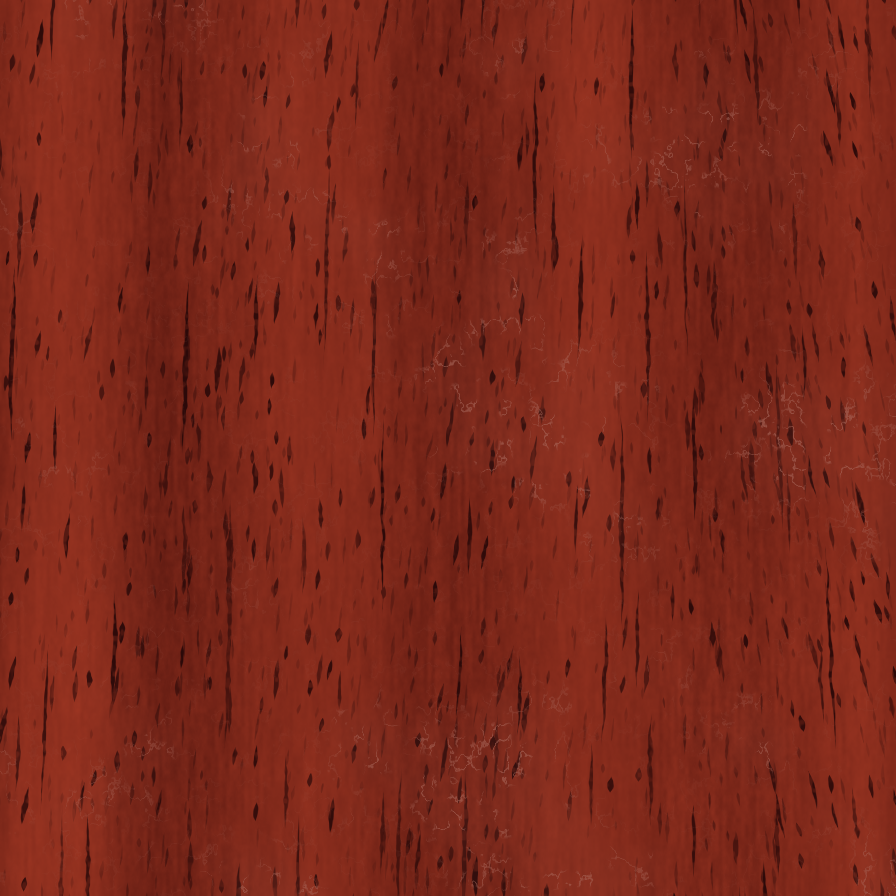
A WebGL 2 fragment shader for this texture:

```glsl
#version 300 es
precision highp float;
// Polished red hardwood: soft vertical bands, fine fibres, dark pores and pale scuffs.

uniform vec2 u_resolution;
out vec4 fragColor;

const vec3 DARK_WOOD  = vec3(0.395, 0.112, 0.073);
const vec3 LIGHT_WOOD = vec3(0.610, 0.207, 0.132);
const vec3 PORE_COLOR = vec3(0.150, 0.030, 0.030);
const vec3 DUST_COLOR = vec3(0.660, 0.410, 0.360);

const float BAND_PERIOD = 0.303;
const float BAND_PHASE  = 0.060;
const float BAND_DEPTH  = 0.19;
const float FIBRE_DEPTH = 0.22;
const float GRAIN_DEPTH = 0.24;
const float DUST_AMOUNT = 0.50;
const float TAU = 6.2831853;

vec4 hash4(vec2 p) {
    vec4 q = fract(p.xyxy * vec4(0.1031, 0.1030, 0.0973, 0.1099));
    q += dot(q, q.wzxy + 33.33);
    return fract((q.xxyz + q.yzzw) * q.zywx);
}

float noise(vec2 p) {
    vec2 i = floor(p), f = fract(p);
    f = f * f * (3.0 - 2.0 * f);
    float low  = mix(hash4(i).x, hash4(i + vec2(1.0, 0.0)).x, f.x);
    float high = mix(hash4(i + vec2(0.0, 1.0)).x, hash4(i + 1.0).x, f.x);
    return mix(low, high, f.y);
}

float fbm(vec2 p) {
    float sum = 0.0, amplitude = 0.5;
    for (int octave = 0; octave < 4; octave++) {
        sum += amplitude * noise(p);
        p = p * 2.03 + 17.3;
        amplitude *= 0.5;
    }
    return sum / 0.9375;
}

// Lightness of the broad growth bands, about -1 to 1
float growthBand(vec2 p) {
    float drift = 0.035 * (noise(vec2(p.x * 5.0, p.y * 1.3) + 4.0) - 0.5);
    return cos(TAU * (p.x + drift - BAND_PHASE) / BAND_PERIOD);
}

// Sideways lean of the pores, turning over towards the right edge
float poreLean(vec2 p) {
    return mix(0.10, -0.22, smoothstep(0.60, 0.95, p.x)) + 0.16 * (noise(p * 6.0) - 0.5);
}

// Tapered streaks scattered one per cell; size holds half width and half length
float poreLayer(vec2 p, vec2 cell, vec2 size, float leanScale, float keep, float seed) {
    float edge = 0.8 / u_resolution.y;
    float rough = 0.55 + 0.9 * noise(p * vec2(230.0, 150.0) + seed);
    float wobble = 0.003 * (noise(p * vec2(12.0, 45.0) + seed) - 0.5);
    float cover = 0.0;
    for (int j = -1; j <= 1; j++) {
        for (int i = -1; i <= 1; i++) {
            vec2 id = floor(p / cell) + vec2(i, j);
            vec4 place = hash4(id + seed);
            vec4 trait = hash4(id + seed + 71.0);
            vec2 centre = (id + place.xy) * cell;
            float cluster = 0.45 + 1.1 * noise(centre * vec2(11.0, 5.0) + seed);
            if (place.w > keep * cluster) continue;
            vec2 d = p - centre;
            d.x -= d.y * leanScale * (poreLean(centre) + 0.16 * (trait.x - 0.5)) + wobble;
            float along = d.y / (size.y * mix(0.3, 1.0, place.z * place.z));
            float halfWidth = size.x * mix(0.65, 1.1, trait.y) * rough * (1.0 - along * along);
            float streak = 1.0 - smoothstep(-edge, edge, abs(d.x) - halfWidth);
            cover = max(cover, streak * mix(0.55, 1.0, trait.z));
        }
    }
    return cover;
}

void main() {
    vec2 p = gl_FragCoord.xy / u_resolution.y;
    float band = growthBand(p);

    // Broad bands, narrow stripes and cloudy variation
    float tone = 0.47 + BAND_DEPTH * band;
    tone += 0.30 * (noise(vec2(p.x * 22.0, p.y * 0.9) + 9.0) - 0.5);
    tone += 0.14 * (noise(vec2(p.x * 70.0, p.y * 1.5) + 31.0) - 0.5);
    tone += 0.24 * (fbm(p * vec2(9.0, 4.0) + 50.0) - 0.5);

    // Fine fibres and surface grain, stronger in the dark bands
    float texture_gain = 1.0 - 0.3 * band;
    tone += FIBRE_DEPTH * texture_gain * (noise(p * vec2(240.0, 28.0)) - 0.5);
    tone += GRAIN_DEPTH * texture_gain * (fbm(p * vec2(210.0, 130.0) + 7.0) - 0.5);
    vec3 color = mix(DARK_WOOD, LIGHT_WOOD, clamp(tone, -0.1, 1.1));

    // Pores: long chains, short dashes and faint specks
    float broken = 0.62 + 0.38 * smoothstep(0.2, 0.6, noise(p * vec2(220.0, 170.0) + 90.0));
    float longPores  = poreLayer(p, vec2(0.040, 0.170), vec2(0.0024, 0.120), 0.22, 0.42, 13.0);
    float shortPores = poreLayer(p, vec2(0.024, 0.040), vec2(0.0028, 0.026), 1.0, 0.36, 137.0);
    float specks     = poreLayer(p, vec2(0.014, 0.026), vec2(0.0018, 0.018), 0.8, 0.34, 251.0);
    float pores = max(max(longPores, shortPores) * 0.95, specks * (0.42 - 0.14 * band));
    color = mix(color, PORE_COLOR, pores * broken);

    // Pale thread-like scuffs in loose patches, over a slight dusty haze
    float patches = smoothstep(0.50, 0.78, fbm(p * vec2(7.0, 6.0) + 120.0));
    float ridge = 1.0 - abs(2.0 * fbm(p * vec2(75.0, 60.0) + 200.0) - 1.0);
    float threads = smoothstep(0.90, 1.0, ridge) * smoothstep(0.45, 0.75, noise(p * 55.0 + 60.0));
    float dust = threads * (0.14 + patches) + 0.12 * patches;
    color = mix(color, DUST_COLOR, clamp(DUST_AMOUNT * dust, 0.0, 0.6));

    fragColor = vec4(color, 1.0);
}
```
